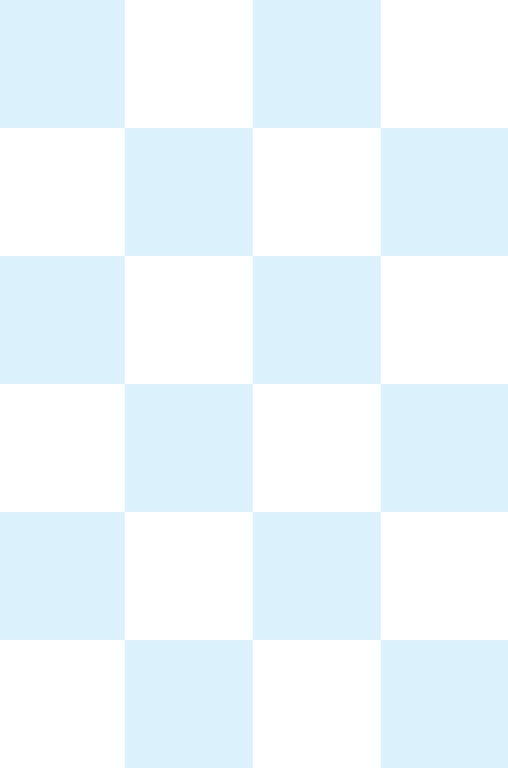
A WebGL 1 fragment shader for this pattern:

```glsl
precision highp float;
// Checkerboard of pale blue and white squares, four across and six down.

uniform vec2 u_resolution;

// Antialiased square wave per axis: +1 in even cells, -1 in odd cells.
vec2 squareWave(vec2 cell, float pixel) {
    vec2 edgeDistance = 0.5 - abs(fract(cell) - 0.5);
    vec2 side = 1.0 - 2.0 * mod(floor(cell), 2.0);
    return side * clamp(2.0 * edgeDistance / pixel, 0.0, 1.0);
}

void main() {
    // Six squares fill the height; the left column is slightly cropped.
    float pixel = 6.0 / u_resolution.y;
    vec2 cell = gl_FragCoord.xy * pixel + vec2(0.025, 0.0);

    // The product of both waves alternates the squares.
    vec2 wave = squareWave(cell, pixel);
    float whiteness = 0.5 + 0.5 * wave.x * wave.y;

    vec3 paleBlue = vec3(0.859, 0.945, 0.988);
    gl_FragColor = vec4(mix(paleBlue, vec3(1.0), whiteness), 1.0);
}
```
